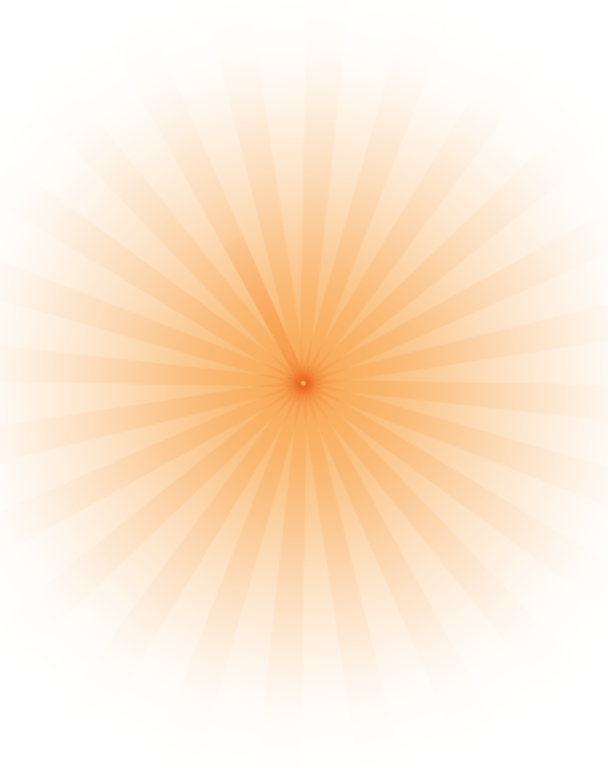
This background is drawn by a Shadertoy shader. Its source:

```glsl
// Soft orange sunburst: tapered translucent rays over a radial glow on white.

// Lengths are in units of the canvas height
const vec2  CENTER        = vec2(0.499, 0.501);
const vec3  PAPER         = vec3(1.0);
const vec3  GLOW_COLOR    = vec3(0.980, 0.712, 0.415);
const vec3  RAY_COLOR     = vec3(0.960, 0.520, 0.110);
const vec3  CORE_COLOR    = vec3(0.920, 0.380, 0.110);
const vec3  ACCENT_COLOR  = vec3(0.950, 0.490, 0.170);
const float GLOW_RADIUS   = 0.272;
const float CORE_RADIUS   = 0.035;
const float RIM_INNER     = 0.32;    // glow and rays die out between these radii
const float RIM_OUTER     = 0.56;
const float EDGE_SOFTNESS = 0.0026;
const int   RAY_COUNT     = 24;
const float RAY_TURN      = 0.0646;  // clockwise tilt of the first ray, radians
const float RAY_START     = 0.0030;  // leaves a small open spot in the middle
const float RAY_BASE      = 0.0052;  // half width at the center
const float RAY_SPREAD    = 0.0457;  // growth of the half width along the ray
const float RAY_ALPHA     = 0.19;
const float RAY_FADE      = 0.30;
const float CORE_ALPHA    = 0.12;    // extra ray strength in the core
const int   ACCENT_INDEX  = 22;      // this ray carries a second, shorter layer
const float ACCENT_LENGTH = 0.207;
const float ACCENT_ALPHA  = 0.31;
const float ACCENT_FADE   = 0.16;
const float TAU           = 6.2831853;

float falloff(float dist, float radius) {
    float x = dist / radius;
    return exp(-x * x);
}

// Soft step: 1 where the signed depth is positive
float cover(float depth) {
    float width = max(EDGE_SOFTNESS, 1.0 / iResolution.y);
    return clamp(0.5 + depth / width, 0.0, 1.0);
}

// Tapered beam leaving the center at a clockwise angle from straight up
float beam(vec2 p, float angle, float reach) {
    vec2 axis = vec2(sin(angle), cos(angle));
    float along = dot(p, axis);
    float across = abs(p.x * axis.y - p.y * axis.x);
    return cover(RAY_BASE + RAY_SPREAD * along - across)
         * cover(along - RAY_START) * cover(reach - along);
}

void mainImage(out vec4 fragColor, in vec2 fragCoord) {
    vec2 p = (fragCoord - CENTER * iResolution.xy) / iResolution.y;
    float dist = length(p);
    float rim = 1.0 - smoothstep(RIM_INNER, RIM_OUTER, dist);
    float core = falloff(dist, CORE_RADIUS);

    // Radial glow
    vec3 color = mix(PAPER, GLOW_COLOR, rim * falloff(dist, GLOW_RADIUS));

    // Rays overlap near the center, so their transmittances multiply
    float rayStep = TAU / float(RAY_COUNT);
    float rayAlpha = RAY_ALPHA * rim * falloff(dist, RAY_FADE) + CORE_ALPHA * core * core;
    float through = 1.0;
    for (int i = 0; i < RAY_COUNT; i++) {
        through *= 1.0 - rayAlpha * beam(p, RAY_TURN + rayStep * float(i), 2.0);
    }

    // Rays turn redder toward the core
    color = mix(mix(RAY_COLOR, CORE_COLOR, core), color, through);

    // Short accent layer
    float accent = beam(p, RAY_TURN + rayStep * float(ACCENT_INDEX), ACCENT_LENGTH);
    color = mix(color, ACCENT_COLOR, accent * ACCENT_ALPHA * falloff(dist, ACCENT_FADE));

    fragColor = vec4(color, 1.0);
}
```
